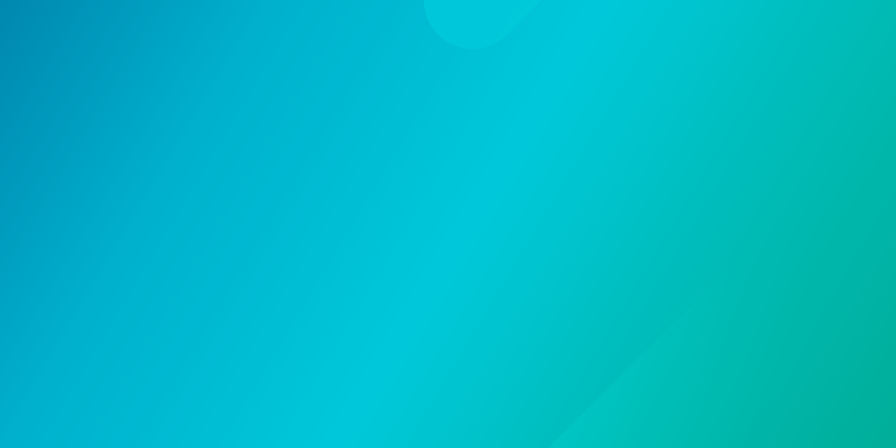
Write a WebGL 2 fragment shader that draws this background.

```glsl
#version 300 es
precision highp float;
// Diagonal blue-to-green gradient with a bright ridge and two soft translucent pills.

#define RIDGE_FOOT vec2(0.76, 0.0)    // where the bright ridge meets the bottom
#define RIDGE_NORMAL vec2(0.857, -0.514)
#define PILL_END vec2(1.055, 1.0)     // centre of the upper pill's round end
#define PILL_RADIUS 0.109
#define PILL_GLOW 0.75
#define BAND_CENTRE 1.426             // where the lower band's axis meets the bottom
#define BAND_HALF_WIDTH 0.143
#define BAND_GLOW 0.030

uniform vec2 u_resolution;
out vec4 outColor;

const vec3 DEEP_BLUE = vec3(0.0, 0.53, 0.69);
const vec3 BLUE      = vec3(0.0, 0.69, 0.80);
const vec3 CYAN      = vec3(0.0, 0.785, 0.855);
const vec3 TEAL      = vec3(0.0, 0.73, 0.705);
const vec3 GREEN     = vec3(0.0, 0.68, 0.60);
const vec3 PILL_TINT = vec3(0.0, 0.795, 0.86);
const vec2 DIAGONAL  = vec2(0.70711);

// Gradient by signed distance from the ridge
vec3 ridgeGradient(float d) {
    vec3 color = mix(DEEP_BLUE, BLUE, clamp((d + 1.165) / 0.515, 0.0, 1.0));
    color = mix(color, CYAN, clamp((d + 0.65) / 0.65, 0.0, 1.0));
    color = mix(color, TEAL, clamp(d / 0.55, 0.0, 1.0));
    return mix(color, GREEN, clamp((d - 0.55) / 0.51, 0.0, 1.0));
}

// Distance to a pill that starts at the given centre and runs up the diagonal
float pillDistance(vec2 p, vec2 start, float radius) {
    vec2 q = p - start;
    return length(q - DIAGONAL * max(dot(q, DIAGONAL), 0.0)) - radius;
}

// Antialiased coverage, about one pixel wide
float coverage(float d, float pixel) {
    return 1.0 - smoothstep(-0.75 * pixel, 0.75 * pixel, d);
}

void main() {
    float pixel = 1.0 / u_resolution.y;
    vec2 p = gl_FragCoord.xy / u_resolution * vec2(2.0, 1.0);

    vec3 color = ridgeGradient(dot(p - RIDGE_FOOT, RIDGE_NORMAL));

    // Upper pill
    float pill = coverage(pillDistance(p, PILL_END, PILL_RADIUS), pixel);
    color = mix(color, PILL_TINT, PILL_GLOW * pill);

    // Lower band, brightest at its left edge and fading up the diagonal
    float across = (p.x - p.y - BAND_CENTRE) * DIAGONAL.x;
    float band = coverage(abs(across) - BAND_HALF_WIDTH, pixel);
    float fade = 1.0 - smoothstep(1.1, 2.3, p.x + p.y);
    float side = mix(1.0, 0.4, clamp(0.5 + 0.5 * across / BAND_HALF_WIDTH, 0.0, 1.0));
    color += vec3(0.0, 1.0, 0.8) * BAND_GLOW * band * fade * side;

    outColor = vec4(color, 1.0);
}
```
